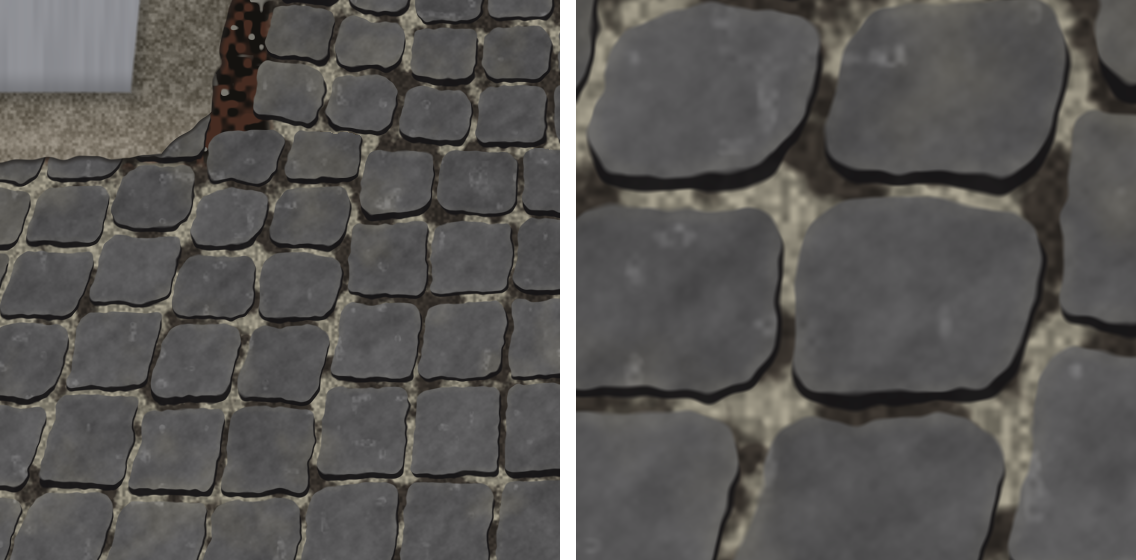
Left, the full canvas; right, a detail of the centre.
A Shadertoy shader for this texture:

```glsl
// Worn dark cobblestones in perspective, with sandy joints and a concrete kerb at upper left.

float hash(vec2 p) {
    p = fract(p * vec2(0.1031, 0.1137));
    p += dot(p, p.yx + 33.33);
    return fract((p.x + p.y) * p.x * 17.3);
}

float noise(vec2 p) {
    vec2 i = floor(p), f = fract(p);
    f = f * f * (3.0 - 2.0 * f);
    i += 200.0;
    return mix(mix(hash(i), hash(i + vec2(1, 0)), f.x),
               mix(hash(i + vec2(0, 1)), hash(i + vec2(1, 1)), f.x), f.y);
}

float fbm(vec2 p) {
    float sum = 0.0, amp = 0.5;
    for (int i = 0; i < 4; i++) {
        sum += amp * noise(p);
        p = mat2(1.6, 1.2, -1.2, 1.6) * p + 7.3;
        amp *= 0.5;
    }
    return sum;
}

float roundBox(vec2 p, vec2 halfSize, float r) {
    vec2 q = abs(p) - halfSize + r;
    return length(max(q, 0.0)) + min(max(q.x, q.y), 0.0) - r;
}

// Returns face distance, shadow distance, random seed and 1 where a stone is laid.
vec4 stone(vec2 p, bool upper) {
    float width = 0.127 + 0.046 * p.y;
    float u = (p.x - 0.945 + 0.066 * p.y) / width - (upper ? 0.38 : 0.0);
    float col = floor(u), y = p.y;
    bool left = !upper && col < -2.5;

    // Rows grow towards the viewer: x = growth, y = height at the top, z = height at row 0
    vec3 rows = left ? vec3(0.115, 0.0716, 0.1547) : vec3(0.1, 0.094, 0.1204);
    if (upper) y += 0.16 * max(0.0, 0.78 - p.x);
    if (left && col == -5.0) y += 0.045 * (1.0 - y);
    y += 0.008 * (hash(vec2(col + 40.0, 3.0)) - 0.5);
    float height = rows.y + rows.x * y;
    float v = log(height / rows.z) / rows.x;
    float row = floor(v);

    vec2 id = vec2(col + 30.0, row + (upper ? 60.0 : 20.0));
    float a = hash(id), b = hash(id + 11.7), c = hash(id + 29.1);
    vec2 size = vec2(width, height);
    vec2 local = (fract(vec2(u, v)) - 0.5) * size;
    local.y += 0.04 * (a - 0.5) * local.x;
    local.x += 0.05 * (b - 0.5) * local.y;
    local += vec2(0.001, 0.004) + 0.003 * vec2(b - 0.5, c - 0.5);
    vec2 halfSize = 0.5 * size - vec2(0.0045 + 0.004 * c, 0.007 + 0.003 * a);
    float r = 0.014 + 0.018 * b;
    bool laid = upper ? (row < 0.0 && col > -4.5) : row >= (left ? -4.0 : 0.0);
    return vec4(roundBox(local, halfSize, r),
                roundBox(local - vec2(0.003, 0.005 + 0.007 * c), halfSize, r),
                a, laid ? 1.0 : 0.0);
}

void mainImage(out vec4 fragColor, in vec2 fragCoord) {
    vec2 p = fragCoord / iResolution.xy;
    p.y = 1.0 - p.y;
    float soft = max(0.0018, 1.0 / iResolution.y);
    float grain = noise(p * 190.0), fine = fbm(p * 55.0), broad = fbm(p * 9.0);

    // Wobbled outlines; the upper field lies over the lower one
    vec2 q = p + 0.010 * (vec2(noise(p * 24.0), noise(p * 24.0 + 50.0)) - 0.5)
               + 0.004 * (vec2(noise(p * 80.0), noise(p * 80.0 + 90.0)) - 0.5);
    vec4 s = stone(q, true);
    if (s.w < 0.5) s = stone(q, false);

    // Joints of pale sand and dark earth, dirtier towards the right
    float sand = smoothstep(0.36, 0.56, fbm(p * 26.0 + 4.0) + 0.16 * (0.55 - p.x));
    vec3 color = mix(vec3(0.20, 0.18, 0.16), vec3(0.54, 0.52, 0.46), sand);
    color *= 0.75 + 0.5 * grain;

    // Earth, leaves and grit in the gutter beside the kerb
    float gutter = smoothstep(0.50, 0.47, p.x) * smoothstep(0.31, 0.27, p.y);
    vec3 debris = mix(vec3(0.08, 0.07, 0.06), vec3(0.27, 0.17, 0.13), smoothstep(0.4, 0.7, noise(p * 70.0)));
    debris = mix(debris, vec3(0.48, 0.47, 0.44), smoothstep(0.76, 0.9, noise(p * 60.0 + 31.0)));
    color = mix(color, debris, gutter);

    // Shadow gaps and stone faces
    float shadow = s.w * smoothstep(soft, -soft, s.y);
    color = mix(color, vec3(0.085, 0.08, 0.085), 0.95 * shadow);
    float streak = fbm(mat2(0.8, 0.6, -0.6, 0.8) * p * vec2(18.0, 45.0));
    vec3 face = vec3(0.325, 0.322, 0.325) + 0.035 * (s.z - 0.5) + 0.02 * (p.y - 0.5);
    face += 0.09 * (streak - 0.47) + 0.08 * (fine - 0.47) + 0.02 * (grain - 0.5);
    face += vec3(0.05, 0.045, 0.025) * smoothstep(0.5, 0.75, broad);
    face += 0.12 * smoothstep(0.83, 0.96, noise(p * 38.0 + 17.0)) * grain;
    face += vec3(0.045, 0.043, 0.03) * smoothstep(-0.012, -0.002, s.x) * fine;
    color = mix(color, face, s.w * smoothstep(soft, -soft, s.x));

    // Concrete kerb with a slanting right side
    float ragged = 0.014 * (noise(p * 35.0) - 0.5);
    float side = 0.412 - 0.20 * p.y - 0.9 * max(0.0, p.y - 0.20);
    float kerb = max(p.x - side, p.y - 0.285 + 0.03 * p.x) + ragged;
    vec3 concrete = mix(vec3(0.39, 0.37, 0.33), vec3(0.50, 0.47, 0.42), smoothstep(0.14, 0.26, p.y));
    concrete += 0.16 * (grain - 0.5) + 0.20 * (fine - 0.47);
    color = mix(color, vec3(0.13, 0.12, 0.11), 0.7 * smoothstep(0.012, 0.0, kerb));
    color = mix(color, concrete, smoothstep(soft, -soft, kerb));

    // Smooth pale block standing on the kerb
    float block = max(p.x - 0.25 + 0.10 * p.y, p.y - 0.165);
    color *= 1.0 - 0.22 * smoothstep(0.03, 0.0, block);
    vec3 paint = vec3(0.55, 0.555, 0.575) + 0.04 * (noise(p * vec2(110.0, 9.0)) - 0.5);
    paint *= 1.0 - 0.18 * smoothstep(0.12, 0.17, p.y);
    color = mix(color, paint, smoothstep(0.004, -0.004, block));

    fragColor = vec4(clamp(color, 0.0, 1.0), 1.0);
}
```
